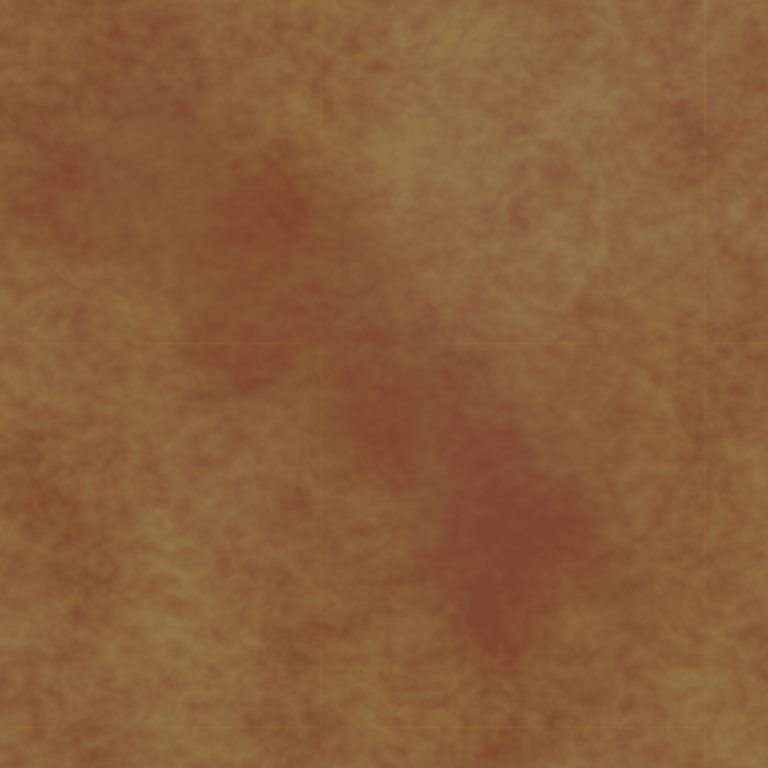
A WebGL 2 fragment shader for this texture:

```glsl
#version 300 es
precision highp float;
// Mottled brown leather: a dark diagonal stain and a pale patch lie under
// layers of gradient noise. Warped fine noise gives the grain, ridged noise
// the pale veins, and a very faint square grid of seams runs across it.

uniform vec2 u_resolution;
out vec4 fragColor;

// Colours from stain to bare hide
const vec3 DARK  = vec3(0.490, 0.280, 0.188);
const vec3 MID   = vec3(0.538, 0.368, 0.226);
const vec3 LIGHT = vec3(0.575, 0.455, 0.272);
const vec3 SEAM_TINT = vec3(0.030, 0.022, 0.006);

// Broad tone
const float BASE_TONE = 0.55;
const vec2  STAIN_START = vec2(0.17, 0.78);
const vec2  STAIN_END   = vec2(0.70, 0.31);
const float STAIN_WIDTH = 0.15;
const float STAIN_DEPTH = 0.36;
const vec2  PALE_CENTRE = vec2(0.74, 0.78);
const float PALE_RADIUS = 0.26;
const float PALE_GAIN   = 0.20;
const float CLOUD_GAIN  = 0.32;

// Grain and veins
const int   GRAIN_OCTAVES = 4;
const float GRAIN_SCALE = 13.0;
const float GRAIN_GAIN  = 0.26;
const float VEIN_SCALE  = 27.0;
const float VEIN_GAIN   = 0.34;
const float WARP = 0.014;

// Seams
const vec2  SEAM_OFFSET = vec2(0.418, 0.053);
const float SEAM_PITCH = 0.5;
const float SEAM_WIDTH = 0.0016;

const float TAU = 6.2831853;

float hash(ivec2 cell) {
    uvec2 q = uvec2(cell) * uvec2(1597u, 3571u);
    uint h = (q.x ^ (q.y << 8)) * 40503u + q.y;
    h = (h ^ (h >> 15)) * 739397u;
    h = (h ^ (h >> 13)) * 277803u;
    h ^= h >> 16;
    return float(h & 65535u) / 65536.0;
}

float cornerSlope(ivec2 cell, vec2 offset) {
    float angle = TAU * hash(cell);
    return dot(vec2(cos(angle), sin(angle)), offset);
}

// Gradient noise, roughly -0.7 to 0.7
float gradientNoise(vec2 p) {
    ivec2 i = ivec2(floor(p));
    vec2 f = fract(p);
    vec2 w = f * f * f * (f * (f * 6.0 - 15.0) + 10.0);
    float low = mix(cornerSlope(i, f),
                    cornerSlope(i + ivec2(1, 0), f - vec2(1, 0)), w.x);
    float high = mix(cornerSlope(i + ivec2(0, 1), f - vec2(0, 1)),
                     cornerSlope(i + ivec2(1, 1), f - vec2(1, 1)), w.x);
    return mix(low, high, w.y);
}

float segmentDistance(vec2 p, vec2 a, vec2 b) {
    vec2 along = b - a;
    float h = clamp(dot(p - a, along) / dot(along, along), 0.0, 1.0);
    return length(p - a - along * h);
}

float bell(float x) {
    return exp(-x * x);
}

float grain(vec2 p) {
    const mat2 turn = mat2(0.8, 0.6, -0.6, 0.8);
    float sum = 0.0;
    float gain = 0.85;
    p *= GRAIN_SCALE;
    for (int k = 0; k < GRAIN_OCTAVES; k++) {
        // The finest layer is soft
        sum += gain * (k == GRAIN_OCTAVES - 1 ? 0.55 : 1.0) * gradientNoise(p);
        p = turn * p * 2.03 + 17.3;
        gain *= 1.1;
    }
    return sum;
}

void main() {
    vec2 uv = gl_FragCoord.xy / u_resolution;
    vec2 wobble = vec2(gradientNoise(uv * 9.0 + 31.0), gradientNoise(uv * 9.0 + 67.0));
    vec2 p = uv + WARP * wobble;

    // Broad stain, pale patch and clouds
    float stain = bell(segmentDistance(uv + 5.0 * WARP * wobble, STAIN_START, STAIN_END) / STAIN_WIDTH);
    float pale = bell(length(uv - PALE_CENTRE) / PALE_RADIUS);
    float clouds = gradientNoise(uv * 3.1 + 5.7) + gradientNoise(uv * 6.7 + 43.0);
    float tone = BASE_TONE - STAIN_DEPTH * stain + PALE_GAIN * pale + CLOUD_GAIN * clouds;

    // Grain and veins fade inside the stain
    float detail = 1.0 - 0.45 * stain;
    float vein = 0.16 - abs(gradientNoise(p * vec2(0.85, 1.15) * VEIN_SCALE + 91.0));
    tone += detail * (GRAIN_GAIN * grain(p * vec2(0.9, 1.1)) + VEIN_GAIN * vein);

    tone = clamp(tone, 0.0, 1.0);
    vec3 colour = tone < 0.5 ? mix(DARK, MID, tone * 2.0) : mix(MID, LIGHT, tone * 2.0 - 1.0);
    colour.b += 0.018 * (pale - 0.2) + 0.02 * gradientNoise(uv * 4.0 + 12.0);

    // Faint, broken seams
    vec2 toSeam = abs(fract((uv - SEAM_OFFSET) / SEAM_PITCH + 0.5) - 0.5) * SEAM_PITCH;
    float seam = max(bell(toSeam.x / SEAM_WIDTH), bell(toSeam.y / SEAM_WIDTH));
    float wear = smoothstep(-0.25, 0.4, gradientNoise(uv * 5.0 + 77.0));
    fragColor = vec4(colour + SEAM_TINT * seam * wear, 1.0);
}
```
